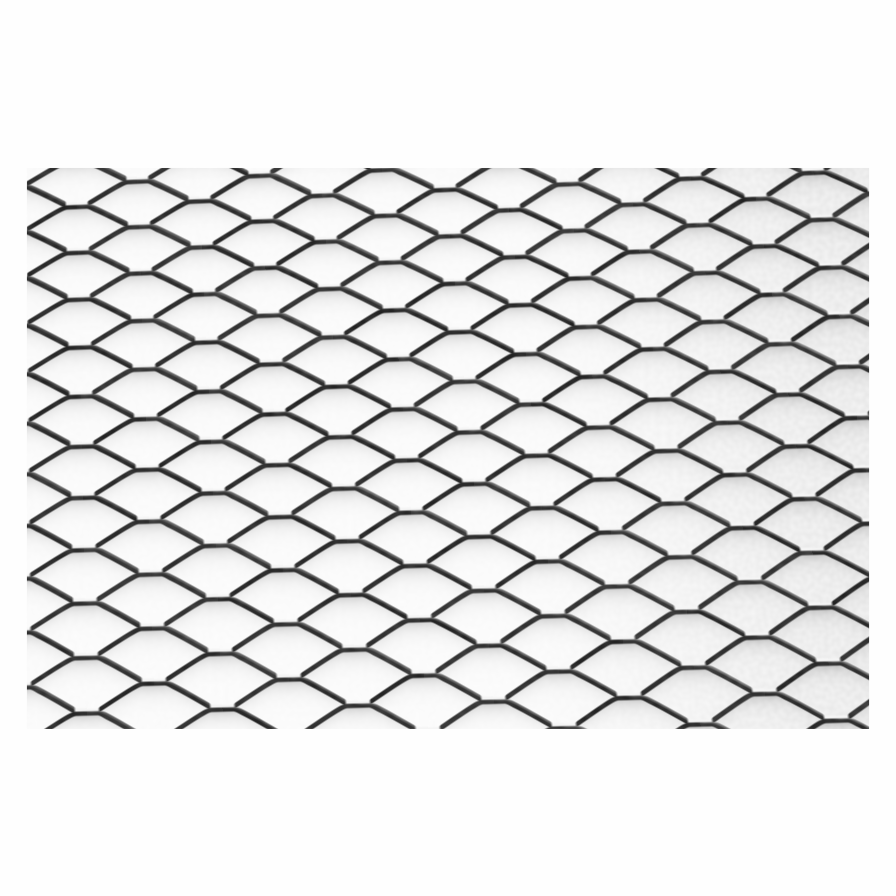
Reproduce this texture procedurally as a three.js fragment shader.

```glsl
// Expanded-metal mesh on a pale panel with white margins, seen in slight perspective.
// Canvas points are mapped to lattice columns and rows; each half row is one zigzag
// strand, flat at the joints, with a lit face, bright cut ends and a soft shadow.

varying vec2 vUv;

// Panel
const vec2 PANEL_MIN = vec2(0.030, 0.1865);
const vec2 PANEL_MAX = vec2(0.970, 0.8125);
const float EDGE = 0.0013;

// Lattice, measured downward from the top
const vec2 ORIGIN = vec2(0.4401, 0.3464);
const vec2 PITCH = vec2(0.1406, 0.0540);
const vec2 PITCH_GROWTH = vec2(0.00143, 0.000605);
const float COLUMN_LEAN = 0.0047;
const float ROW_RISE = 0.00586;
const float ROW_RISE_FADE = 0.0002;

// Strand shape
const float JOINT_HALF = 0.075;   // flat half length, in columns
const float DROP = 0.465;         // fall of a strand, in rows
const float ARCH_ROUND = 0.13;
const float SLOPE_COS = 0.9;
const float LEFT_HALF = 0.0027;
const float RIGHT_HALF = 0.0034;
const float JOINT_THICK = 0.0022;

// Light
const vec3 WHITE = vec3(0.995);
const vec3 PANEL_COLOR = vec3(0.985);
const vec3 DARK_METAL = vec3(0.19);
const vec3 LIT_METAL = vec3(0.50);
const vec3 CUT_METAL = vec3(0.96);
const float SHADOW_DEPTH = 0.17;
const float SHADOW_REACH = 0.0075;
const float RIGHT_SHADE = 0.055;
const float GRAIN = 0.025;

float hash(vec2 p) {
  return fract(sin(dot(p, vec2(127.1, 311.7))) * 43758.5);
}

vec2 gradientAt(vec2 p) {
  float angle = 6.2832 * hash(p);
  return vec2(cos(angle), sin(angle));
}

float gradientNoise(vec2 p) {
  vec2 i = floor(p), f = fract(p);
  vec2 s = f * f * f * (f * (f * 6.0 - 15.0) + 10.0);
  vec2 e = vec2(1.0, 0.0);
  float low = mix(dot(gradientAt(i), f), dot(gradientAt(i + e), f - e), s.x);
  float high = mix(dot(gradientAt(i + e.yx), f - e.yx),
                   dot(gradientAt(i + 1.0), f - 1.0), s.x);
  return mix(low, high, s.y);
}

// Invert the perspective lattice by fixed-point steps
vec2 toLattice(vec2 p) {
  vec2 d = p - ORIGIN;
  vec2 g = d / PITCH;
  for (int i = 0; i < 6; i++) {
    g.y = (d.y + g.x * (ROW_RISE - ROW_RISE_FADE * g.y)) / (PITCH.y + PITCH_GROWTH.y * g.y);
    g.x = (d.x - COLUMN_LEAN * g.y) / (PITCH.x + PITCH_GROWTH.x * g.y);
  }
  return g;
}

void main() {
  vec2 p = vec2(vUv.x, 1.0 - vUv.y);
  vec2 g = toLattice(p);
  float rowHeight = PITCH.y + 2.0 * PITCH_GROWTH.y * g.y;

  // Panel tone
  float rightSide = smoothstep(0.55, 1.0, p.x);
  vec3 color = PANEL_COLOR - RIGHT_SHADE * rightSide;
  color += GRAIN * (0.3 + rightSide) * gradientNoise(p * 160.0);

  // Strands, painted from upper to lower
  float firstRow = floor(2.0 * g.y) - 1.0;
  for (int k = 0; k < 3; k++) {
    float row = firstRow + float(k);
    float along = g.x - 0.5 * row;
    float repeat = floor(along + 0.5);
    float t = along - repeat;
    float ramp = clamp((abs(t) - JOINT_HALF) / (0.5 - 2.0 * JOINT_HALF), 0.0, 1.0);
    float arch = (sqrt(ramp * ramp + ARCH_ROUND * ARCH_ROUND) - ARCH_ROUND)
               / (sqrt(1.0 + ARCH_ROUND * ARCH_ROUND) - ARCH_ROUND);
    float below = (g.y - 0.5 * row - DROP * arch) * rowHeight * SLOPE_COS;

    // Shadow under the strand, deepest below the arch
    float shadow = exp(-max(below, 0.0) / SHADOW_REACH) * step(0.0, below);
    color *= 1.0 - SHADOW_DEPTH * shadow * (1.0 - 0.55 * ramp);

    // Thickness and tone differ between arms and repeats
    float rightArm = smoothstep(-0.04, 0.04, t);
    float vary = hash(vec2(repeat + 0.5 * step(0.0, t), row)) - 0.5;
    float halfWidth = mix(LEFT_HALF, RIGHT_HALF, rightArm) * (1.0 + 0.12 * vary);
    halfWidth = mix(JOINT_THICK, halfWidth, smoothstep(0.0, 0.2, ramp));
    float lit = (1.0 - smoothstep(-0.003, 0.0005, below)) * rightArm * (0.55 + 0.45 * p.x);
    vec3 metal = mix(DARK_METAL, LIT_METAL, lit) + 0.07 * vary;
    metal += 0.06 * gradientNoise(g * vec2(14.0, 9.0));
    metal = mix(metal, CUT_METAL, smoothstep(0.92, 1.0, ramp));
    float cover = 1.0 - smoothstep(halfWidth - EDGE, halfWidth + EDGE, abs(below));
    color = mix(color, metal, cover);
  }

  // White margin
  vec2 inside = smoothstep(PANEL_MIN - 0.5 * EDGE, PANEL_MIN + 0.5 * EDGE, vUv)
              * (1.0 - smoothstep(PANEL_MAX - 0.5 * EDGE, PANEL_MAX + 0.5 * EDGE, vUv));
  gl_FragColor = vec4(mix(WHITE, color, inside.x * inside.y), 1.0);
}
```
